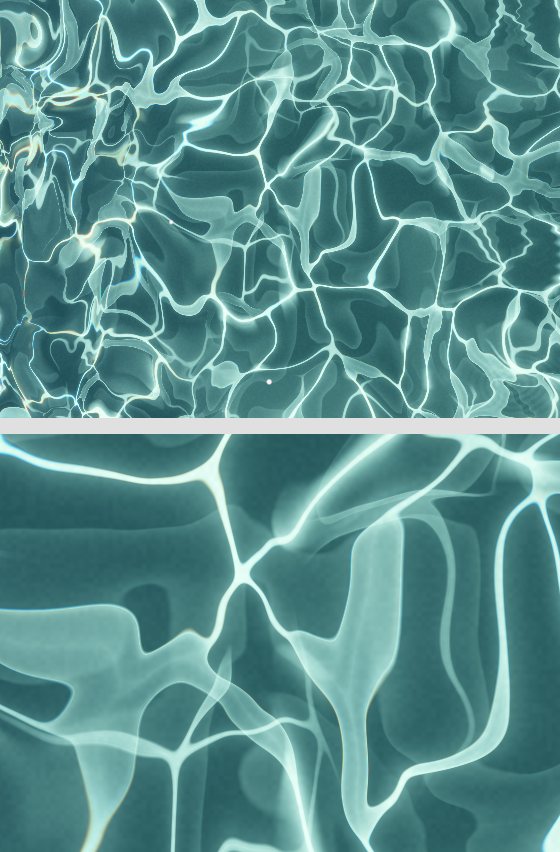
Top: the whole. Bottom: its middle third, enlarged.
Give the GLSL for this texture, as a Shadertoy shader.

```glsl
// Sunlight caustics rippling over the floor of a teal swimming pool.

const vec3 WATER_LEFT = vec3(0.115, 0.295, 0.335);
const vec3 WATER_RIGHT = vec3(0.145, 0.345, 0.360);
const vec3 SUNLIT = vec3(0.94, 1.0, 0.97);
const vec3 ABSORPTION = vec3(0.68, 1.0, 0.95);
const float CELLS = 6.6;           // main web cells per canvas height
const float THIN_FOLD = 0.014;     // half width of a focused line, in cells
const float WIDE_FOLD = 0.10;      // extra half width of a ribbon
const float LINE_GAIN = 0.042;
const float GLOW_GAIN = 0.009;
const float HALO_GAIN = 0.30;
const float WISP_GAIN = 0.42;
const float CORNER = 34.0;         // higher is a sharper web junction
const float SPARKLE_GRID = 9.0;
const float SPARKLE_CHANCE = 0.16;

vec2 hash2(vec2 p) {
    vec3 h = fract(p.xyx * vec3(0.1031, 0.1030, 0.0973));
    h += dot(h, h.yzx + 33.33);
    return fract((h.xx + h.yz) * h.zy);
}

float noise(vec2 p) {
    vec2 i = floor(p), f = fract(p);
    f = f * f * f * (f * (f * 6.0 - 15.0) + 10.0);
    float low = mix(hash2(i).x, hash2(i + vec2(1, 0)).x, f.x);
    float high = mix(hash2(i + vec2(0, 1)).x, hash2(i + vec2(1, 1)).x, f.x);
    return mix(low, high, f.y);
}

vec2 swirl(vec2 p) {
    return vec2(noise(p), noise(p.yx + 37.7)) * 2.0 - 1.0;
}

// Distance to the nearest cell border, with rounded corners
float borderDistance(vec2 p) {
    vec2 cell = floor(p), f = fract(p), nearest = vec2(0), home = vec2(0);
    float best = 8.0;
    for (int j = -1; j <= 1; j++)
    for (int i = -1; i <= 1; i++) {
        vec2 g = vec2(i, j);
        vec2 r = g + 0.05 + 0.9 * hash2(cell + g) - f;
        float d = dot(r, r);
        if (d < best) { best = d; nearest = r; home = g; }
    }
    float sum = 0.0;
    for (int j = -2; j <= 2; j++)
    for (int i = -2; i <= 2; i++) {
        vec2 g = home + vec2(i, j);
        vec2 r = g + 0.05 + 0.9 * hash2(cell + g) - f;
        vec2 span = r - nearest;
        if (dot(span, span) > 1e-4)
            sum += exp(-CORNER * dot(0.5 * (nearest + r), normalize(span)));
    }
    return max(-log(sum) / CORNER, 0.0);
}

// Light density between two folds: bright rims around a paler ribbon
vec3 foldLight(float d, vec3 width, float blur) {
    vec3 inside = smoothstep(-blur, blur, width - d);
    vec3 density = inversesqrt(max(width * width - d * d, 0.0) + 0.00016);
    float halo = HALO_GAIN * exp(-15.0 * d) + GLOW_GAIN / (d + 0.05);
    return LINE_GAIN * inside * density + halo;
}

// One-sided veil: a sharp front that fades behind itself
float veil(float level) {
    return smoothstep(-0.012, 0.012, level) * exp(-11.0 * max(level, 0.0));
}

float sparkles(vec2 p, float pixel) {
    vec2 cell = floor(p * SPARKLE_GRID);
    vec2 h = hash2(cell + 91.0);
    vec2 center = (cell + 0.2 + 0.6 * hash2(cell + 17.0)) / SPARKLE_GRID;
    float radius = mix(0.002, 0.007, h.y);
    float d = length(p - center) - radius;
    float zone = step(length((center - vec2(0.58, 0.33)) * vec2(1.0, 1.1)), 0.32);
    return zone * step(h.x, SPARKLE_CHANCE) * smoothstep(pixel, -pixel, d);
}

void mainImage(out vec4 fragColor, in vec2 fragCoord) {
    vec2 p = fragCoord / iResolution.y;
    float across = fragCoord.x / iResolution.x;
    float pixel = 1.0 / iResolution.y;
    float leftSide = 1.0 - smoothstep(0.0, 0.42, across);
    float rightSide = smoothstep(0.78, 1.0, across);

    // Surface waves bend the web; the left is choppier, the right has ripples
    vec2 q = p;
    q.x -= 0.13 * exp(-4.0 * p.x);
    float ripplePatch = rightSide * smoothstep(0.45, 0.75, noise(p * 5.0 + 8.0));
    q.x += 0.006 * ripplePatch * sin(p.y * 230.0 + 6.0 * noise(p * 9.0));
    q *= CELLS;
    q += 0.40 * swirl(q * 0.8 + 4.0);
    q += (0.15 + 0.12 * leftSide) * swirl(q * 2.1 + 11.0);
    q += (0.02 + 0.07 * leftSide) * swirl(q * 5.0);

    // Main web, with colour fringes where the light disperses
    float blur = max(0.013, 0.9 * CELLS * pixel);
    float ribbon = smoothstep(0.55, 0.88, noise(q * 1.5 + 21.0));
    float fringe = (noise(q * 1.7 + 50.0) - 0.5) * (0.008 + 0.04 * leftSide);
    vec3 width = THIN_FOLD + WIDE_FOLD * ribbon + fringe * vec3(-1.0, 0.0, 1.0);
    float strength = mix(0.35, 1.75, noise(q * 1.1 + 70.0));
    float border = borderDistance(q);
    vec3 light = strength * foldLight(border, max(width, 0.006), blur);

    // Hot spots where several folds meet, tinted on the choppy side
    vec3 focus = noise(q * 2.3 + 120.0) + leftSide * vec3(0.03, 0.0, -0.03);
    light += 1.8 * smoothstep(0.76, 0.90, focus) * exp(-13.0 * border);

    // Fainter, finer web behind it
    vec2 fine = q * 1.3 + 0.35 * swirl(q * 1.3 + 30.0) + 5.3;
    float fineMask = smoothstep(0.35, 0.8, noise(q * 0.8 + 13.0));
    float fineRibbon = smoothstep(0.55, 0.9, noise(fine * 1.2 + 60.0));
    vec3 fineWidth = vec3(0.015 + 0.11 * fineRibbon);
    light += 0.75 * fineMask * foldLight(borderDistance(fine), fineWidth, blur * 1.4);

    // Soft veils, broad glow and concentric ripples
    float level = noise(q * 1.2 + 80.0) * 0.65 + noise(q * 2.7 + 90.0) * 0.35;
    light += WISP_GAIN * veil(level - 0.56) * noise(q * 1.6 + 40.0);
    light += 0.5 * WISP_GAIN * veil(0.37 - level);
    light += 0.16 * smoothstep(0.45, 0.85, noise(q * 0.9 + 150.0));
    vec2 rippleCenter = vec2(1.24, 0.08);
    float r = length((p - rippleCenter) * vec2(1.0, 1.3));
    light += 0.10 * (0.5 + 0.5 * sin(r * 330.0 + 12.0 * level)) * smoothstep(0.17, 0.03, r);

    // Water colour, saturating light, grain and surface glints
    vec3 water = mix(WATER_LEFT, WATER_RIGHT, smoothstep(0.0, 0.55, across));
    vec3 color = mix(water, SUNLIT, 1.0 - exp(-light * ABSORPTION));
    color += 0.025 * (noise(p * 260.0) - 0.5);
    color = mix(color, vec3(1.0, 0.95, 0.96), sparkles(p, pixel));
    fragColor = vec4(clamp(color, 0.0, 1.0), 1.0);
}
```
